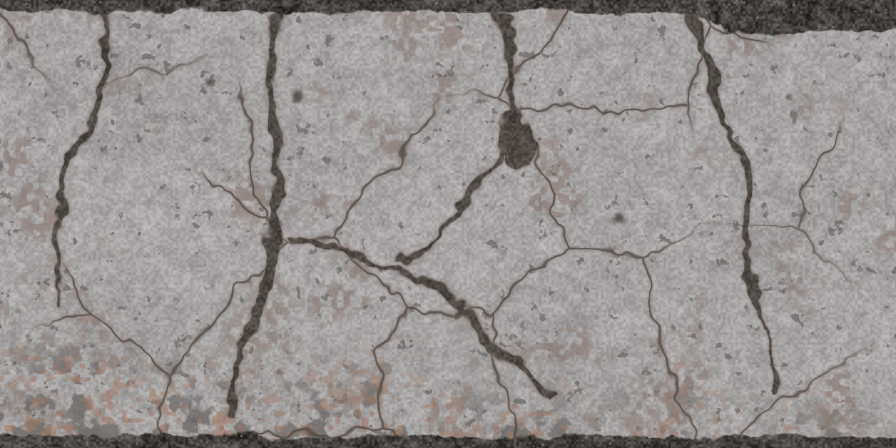
This texture is drawn by a Shadertoy shader. Its source:

```glsl
const vec3 SLAB = vec3(0.645, 0.635, 0.635);
const vec3 STAIN = vec3(0.53, 0.46, 0.43);
const vec3 RUST = vec3(0.62, 0.47, 0.39);
const vec3 GRIME = vec3(0.40, 0.39, 0.38);
const vec3 FILL = vec3(0.29, 0.27, 0.25);
const vec3 ASPHALT = vec3(0.27, 0.26, 0.25);

float hash(vec2 p) {
    vec3 v = fract(p.xyx * 0.1031);
    v += dot(v, v.yzx + 33.33);
    return fract((v.x + v.y) * v.z);
}

vec2 hash2(vec2 p) {
    return vec2(hash(p), hash(p + 71.7));
}

float noise(vec2 p) {
    vec2 i = floor(p), f = fract(p);
    f = f * f * (3.0 - 2.0 * f);
    return mix(mix(hash(i), hash(i + vec2(1, 0)), f.x),
               mix(hash(i + vec2(0, 1)), hash(i + vec2(1, 1)), f.x), f.y);
}

float fbm(vec2 p) {
    float sum = 0.0, amp = 0.53;
    for (int i = 0; i < 4; i++) {
        sum += amp * noise(p);
        p = mat2(1.6, 1.2, -1.2, 1.6) * p + 17.3;
        amp *= 0.5;
    }
    return sum;
}

vec2 wander(vec2 p, float freq) {
    return vec2(noise(p * freq + 40.0), noise(p * freq + 90.0)) - 0.5;
}

float below(float d, float edge, float soft) {
    return 1.0 - smoothstep(edge - soft, edge + soft, d);
}

// Distance to a segment, less a width that tapers from a to b
float crack(vec2 p, vec2 a, vec2 b, float width, float taper) {
    vec2 ab = b - a;
    float h = clamp(dot(p - a, ab) / dot(ab, ab), 0.0, 1.0);
    float ragged = 0.35 + 1.3 * noise(p * 14.0);
    return length(p - a - ab * h) - width * ragged * mix(1.0, taper, h);
}

// Distance to the nearest border between random cells
float cellBorder(vec2 p) {
    vec2 cell = floor(p), nearest = vec2(0), home = cell;
    float best = 9.0, border = 9.0;
    for (int k = 0; k < 9; k++) {
        vec2 c = cell + vec2(k % 3 - 1, k / 3 - 1);
        vec2 r = c + hash2(c) - p;
        if (dot(r, r) < best) { best = dot(r, r); nearest = r; home = c; }
    }
    for (int k = 0; k < 25; k++) {
        vec2 c = home + vec2(k % 5 - 2, k / 5 - 2);
        vec2 r = c + hash2(c) - p;
        if (c != home) border = min(border, dot(0.5 * (nearest + r), normalize(r - nearest)));
    }
    return border;
}

// Sparse round chips, one per cell at most
float chips(vec2 p, float freq, float chance) {
    vec2 c = floor(p * freq);
    vec2 r = fract(p * freq) - 0.25 - 0.5 * hash2(c + 5.0);
    float size = 0.08 + 0.14 * hash(c + 9.0);
    return step(hash(c), chance) * below(length(r) + 0.12 * noise(p * freq * 6.0), size, 0.06);
}

// Open cracks: four long joints and the branches between them
float openCracks(vec2 p) {
    vec4 top = vec4(0.24, 0.59, 1.10, 1.56);
    vec4 bend = vec4(0.17, 0.65, 1.13, 1.66);
    vec4 foot = vec4(0.15, 0.50, 0.90, 1.75);
    vec4 footY = vec4(0.32, 0.06, 0.43, 0.12);
    vec4 width = vec4(0.006, 0.011, 0.008, 0.011);
    float d = 9.0;
    for (int i = 0; i < 4; i++) {
        vec2 mid = vec2(bend[i], 0.6 + 0.1 * float(i == 2));
        d = min(d, crack(p, vec2(top[i], 1.0), mid, width[i], 1.0));
        d = min(d, crack(p, mid, vec2(foot[i], footY[i]), width[i], 0.6));
    }
    d = min(d, crack(p, vec2(0.65, 0.49), vec2(0.95, 0.39), 0.006, 0.8));
    d = min(d, crack(p, vec2(0.95, 0.39), vec2(1.25, 0.15), 0.006, 1.0));
    return min(d, crack(p, vec2(1.12, 0.75), vec2(1.13, 0.68), 0.012, 2.6));
}

void mainImage(out vec4 fragColor, in vec2 fragCoord) {
    vec2 p = fragCoord / iResolution.y;
    vec2 q = p + 0.07 * wander(p, 5.0) + 0.025 * wander(p, 19.0) + 0.012 * wander(p, 55.0);
    float grain = noise(p * 180.0) - 0.5;
    float coarse = fbm(p * 42.0) - 0.5;

    // Slab with mottling and warm stains
    vec3 col = SLAB + 0.12 * grain + 0.12 * coarse + 0.06 * (fbm(p * 4.0) - 0.5);
    float stain = smoothstep(0.55, 0.75, fbm(p * 9.0 + 3.0)) * smoothstep(0.35, 0.65, noise(p * 75.0));
    col = mix(col, STAIN, 0.6 * stain);
    col = mix(col, GRIME, 0.7 * smoothstep(0.70, 0.80, fbm(p * 48.0 + 8.0)));

    // Worn lower part, strongest at the left
    float wear = below(p.y + 0.09 * p.x + 0.3 * (fbm(p * 6.0) - 0.5), 0.24, 0.16);
    col = mix(col, GRIME, 0.75 * wear * smoothstep(0.52, 0.66, fbm(p * 28.0 + 31.0)));
    col = mix(col, RUST, 0.6 * wear * smoothstep(0.62, 0.78, noise(p * 65.0 + 12.0)));
    col = mix(col, FILL, 0.85 * chips(p, 7.0, 0.07));

    // Hairline cracks that come and go
    float hair = cellBorder(q * 2.7) / 2.7;
    float present = smoothstep(0.36, 0.56, noise(p * 3.2 + 6.0));
    col = mix(col, STAIN, 0.4 * present * below(hair, 0.006, 0.006));
    col = mix(col, FILL, 0.75 * present * below(hair, 0.0025, 0.0025));

    // Open cracks with a stained rim and gritty fill
    float open = openCracks(q);
    col = mix(col, STAIN, 0.5 * below(open, 0.004, 0.006));
    col = mix(col, FILL + 0.14 * grain + 0.12 * coarse, 0.93 * below(open, 0.0, 0.003));

    // Asphalt strips with pebbles along both long edges
    float ragged = 0.035 * (fbm(p * 22.0) - 0.5);
    float topEdge = 0.974 - 0.045 * smoothstep(1.52, 1.64, p.x);
    float strip = max(p.y - topEdge, 0.026 - p.y) + ragged;
    vec3 grit = ASPHALT + 0.2 * grain + 0.25 * coarse;
    grit = mix(grit, RUST, 0.7 * chips(p, 60.0, 0.2));
    col = mix(col, grit, 1.0 - below(strip, 0.0, 0.003));
    fragColor = vec4(clamp(col, 0.0, 1.0), 1.0);
}
```
